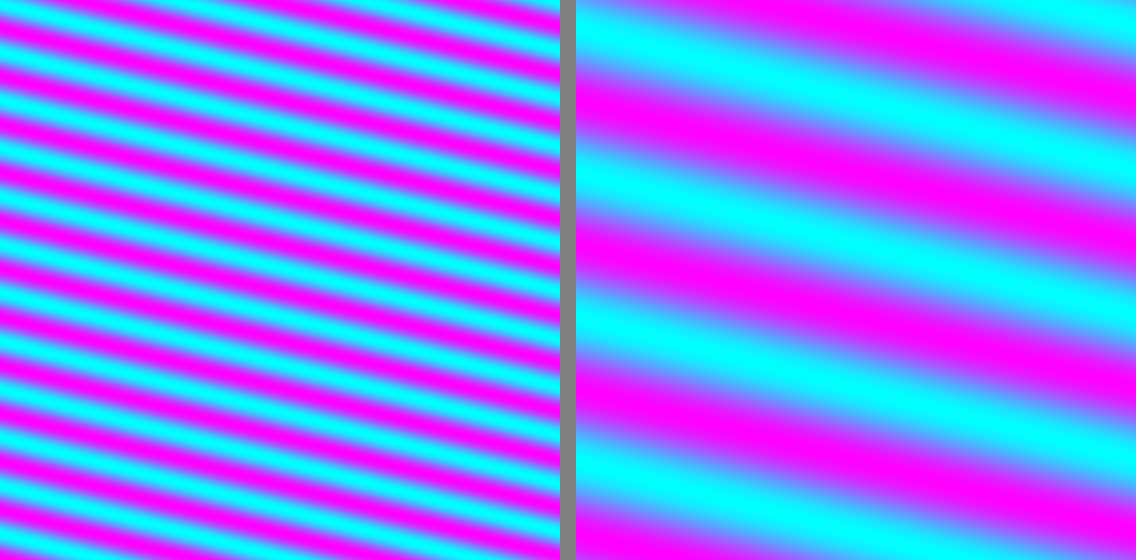
Left, the full canvas; right, a detail of the centre.
Give the GLSL for this pattern, as a three.js fragment shader.

```glsl
// Soft cyan and magenta stripes, slanting gently down to the right.
varying vec2 vUv;

const float TAU = 6.283185;
const float STRIPE_COUNT = 12.0; // repeats per canvas side, across the stripes
const float TILT = 0.25;         // radians from horizontal
const vec3 MAGENTA = vec3(1.0, 0.0, 1.0);
const vec3 CYAN = vec3(0.0, 1.0, 1.0);

// Distance of p across stripes tilted by the given angle
float acrossStripes(vec2 p, float angle) {
  return dot(p, vec2(sin(angle), cos(angle)));
}

// Smooth wave from 0 to 1, rising through one half at zero
float wave(float position, float frequency) {
  return 0.5 + 0.5 * sin(TAU * frequency * position);
}

void main() {
  // Tilt about the canvas centre
  float position = acrossStripes(vUv - 0.5, TILT);

  // Blend the two colours along the wave
  float blend = wave(position, STRIPE_COUNT);
  gl_FragColor = vec4(mix(MAGENTA, CYAN, blend), 1.0);
}
```
